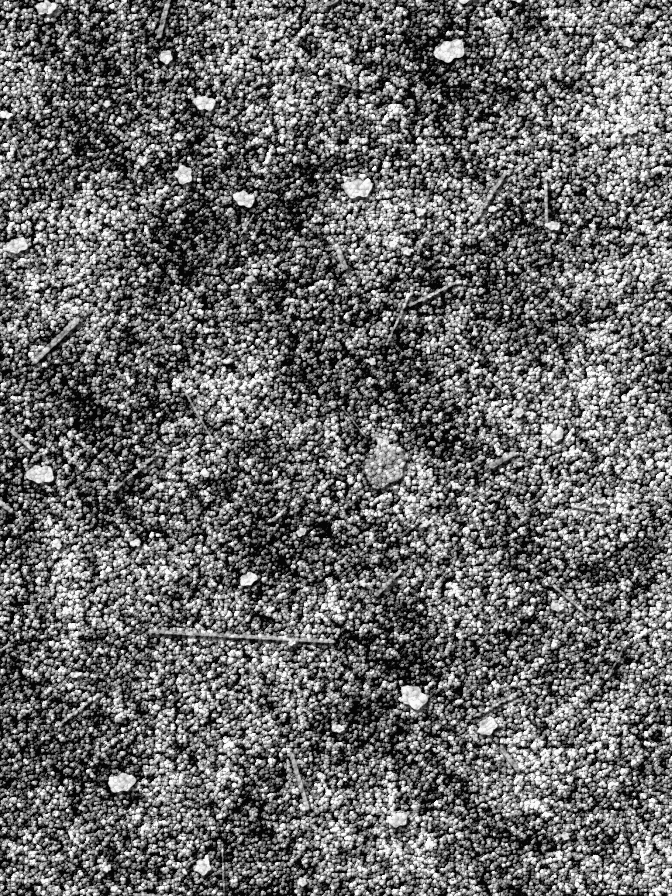
This texture is drawn by a Shadertoy shader. Its source:

```glsl
// Gritty bare soil in stark black and white, strewn with pebbles and dry straws.

const float BASE_TONE = 0.425;
const float PATCH_CONTRAST = 0.14;
const float EDGE_GLOW = 0.13;              // paler ground along the right side
const vec3 GRAIN_SCALES = vec3(62.0, 118.0, 195.0);
const vec3 GRAIN_WEIGHTS = vec3(0.20, 0.54, 0.52);
const vec2 LIGHT_DIR = vec2(-0.6, 0.8);
const float PEBBLE_CELLS = 10.0;
const float PEBBLE_CHANCE = 0.38;
const float PEBBLE_TONE = 0.90;
const float STRAW_CELLS = 8.0;
const float STRAW_CHANCE = 0.42;
const float STRAW_TONE = 0.78;
const vec2 SHADOW_SHIFT = vec2(0.003, -0.005);
const vec2 TWIG_START = vec2(0.226, 0.394);
const vec2 TWIG_END = vec2(0.495, 0.379);
const vec2 ROCK_CENTER = vec2(0.573, 0.640);
const float ROCK_RADIUS = 0.031;

vec3 hash3(vec2 p) {
    vec3 q = fract(p.xyx * vec3(0.1031, 0.1030, 0.0973));
    q += dot(q, q.yxz + 33.33);
    return fract((q.xxy + q.yzz) * q.zyx);
}

// Soft cellular noise: each grain has its own tone, a lit side and a dark rim.
float grains(vec2 p) {
    vec2 cell = floor(p);
    float sum = 0.0, total = 0.0;
    for (int y = -1; y <= 1; y++)
    for (int x = -1; x <= 1; x++) {
        vec2 id = cell + vec2(x, y);
        vec3 h = hash3(id);
        vec2 d = p - id - h.xy;
        float weight = exp(-22.0 * dot(d, d)) + 1e-6;
        float shade = (h.z - 0.5) + 0.7 * dot(d, LIGHT_DIR) - 0.9 * (length(d) - 0.42);
        sum += shade * weight;
        total += weight;
    }
    return sum / total;
}

// Layered, turned and warped sines for the ragged pale and dark areas.
float patches(vec2 p) {
    mat2 turn = mat2(0.8, 0.6, -0.6, 0.8);
    vec2 q = p * 13.0;
    float sum = 0.0, amplitude = 1.0;
    for (int i = 0; i < 5; i++) {
        q += 0.8 * sin(q.yx * 0.7 + float(i) * 2.1);
        sum += amplitude * sin(q.x) * sin(q.y + 1.3);
        q = turn * q * 1.9 + 4.7;
        amplitude *= 0.75;
    }
    return sum;
}

float segmentDistance(vec2 p, vec2 a, vec2 b) {
    vec2 ab = b - a;
    return length(p - a - ab * clamp(dot(p - a, ab) / dot(ab, ab), 0.0, 1.0));
}

// Signed distance to a lumpy, slightly flattened stone.
float stoneDistance(vec2 d, float radius, float seed) {
    float a = atan(d.y, d.x);
    float lumps = 0.16 * sin(2.0 * a + seed * 40.0) + 0.10 * sin(5.0 * a + seed * 17.0);
    return length(d * vec2(0.9, 1.1)) - radius * (1.0 + lumps);
}

float pebbleDistance(vec2 p) {
    vec2 cell = floor(p * PEBBLE_CELLS);
    float nearest = 1.0;
    for (int y = -1; y <= 1; y++)
    for (int x = -1; x <= 1; x++) {
        vec2 id = cell + vec2(x, y);
        vec3 h = hash3(id + 71.0), k = hash3(id + 137.0);
        if (k.x > PEBBLE_CHANCE) continue;
        float radius = mix(0.005, 0.019, h.z * h.z);
        nearest = min(nearest, stoneDistance(p - (id + h.xy) / PEBBLE_CELLS, radius, k.y));
    }
    return nearest;
}

float strawDistance(vec2 p) {
    vec2 cell = floor(p * STRAW_CELLS);
    float nearest = segmentDistance(p, TWIG_START, TWIG_END) - 0.0028;
    for (int y = -1; y <= 1; y++)
    for (int x = -1; x <= 1; x++) {
        vec2 id = cell + vec2(x, y);
        vec3 h = hash3(id + 211.0), k = hash3(id + 307.0);
        if (k.x > STRAW_CHANCE) continue;
        float angle = 6.2832 * h.z;
        vec2 reach = vec2(cos(angle), sin(angle)) * mix(0.010, 0.045, k.y);
        vec2 center = (id + h.xy) / STRAW_CELLS;
        float width = mix(0.0012, 0.0045, k.z * k.z * k.z);
        nearest = min(nearest, segmentDistance(p, center - reach, center + reach) - width);
    }
    return nearest;
}

void mainImage(out vec4 fragColor, in vec2 fragCoord) {
    vec2 p = fragCoord / iResolution.x;
    float soft = 1.0 / iResolution.x;

    // Soil
    vec3 grit = vec3(grains(p * GRAIN_SCALES.x), grains(p * GRAIN_SCALES.y + 19.0),
                     grains(p * GRAIN_SCALES.z + 43.0));
    float relief = dot(grit, GRAIN_WEIGHTS);
    float tone = BASE_TONE + relief + PATCH_CONTRAST * patches(p);
    tone += EDGE_GLOW * smoothstep(0.72, 1.0, p.x);

    // Shadows below, then straws, pebbles and the large rock on top
    vec2 q = p - SHADOW_SHIFT;
    float rockShadow = stoneDistance(q - ROCK_CENTER, ROCK_RADIUS, 0.3);
    float shadow = min(min(pebbleDistance(q), strawDistance(q)), rockShadow);
    tone *= 1.0 - 0.65 * smoothstep(0.003, -0.002, shadow);
    tone = mix(tone, STRAW_TONE + 0.35 * relief, 0.85 * smoothstep(soft, -soft, strawDistance(p)));
    tone = mix(tone, PEBBLE_TONE + 0.30 * relief, smoothstep(soft, -soft, pebbleDistance(p)));
    float rock = stoneDistance(p - ROCK_CENTER, ROCK_RADIUS, 0.3);
    tone = mix(tone, 0.66 + 0.6 * relief, smoothstep(soft, -soft, rock));

    fragColor = vec4(vec3(clamp(tone, 0.02, 0.98)), 1.0);
}
```
